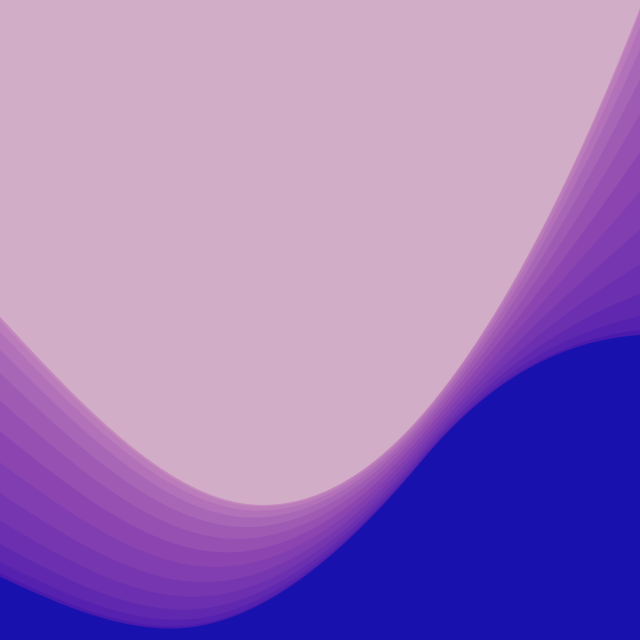
Reproduce this background procedurally as a three.js fragment shader.

```glsl
// Layered violet waves sweeping between a pale pink sky and a deep blue base.
varying vec2 vUv;

const float PI = 3.14159265;
const int BANDS = 13;
const float EDGE = 0.0012;

const vec3 PINK = vec3(0.82, 0.68, 0.78);
const vec3 ROSE = vec3(0.77, 0.53, 0.74);
const vec3 VIOLET = vec3(0.55, 0.27, 0.69);
const vec3 INDIGO = vec3(0.29, 0.10, 0.68);
const vec3 BLUE = vec3(0.10, 0.065, 0.68);

// Cubic between two knots, each given as (x, height, slope)
float hermite(float x, vec3 a, vec3 b) {
  float span = b.x - a.x;
  float u = (x - a.x) / span;
  float v = 1.0 - u;
  float rise = u * u * (3.0 - 2.0 * u);
  return mix(a.y, b.y, rise) + span * u * v * (a.z * v - b.z * u);
}

// Smooth curve through four knots
float curve(float x, vec3 a, vec3 b, vec3 c, vec3 d) {
  if (x < b.x) return hermite(x, a, b);
  if (x < c.x) return hermite(x, b, c);
  return hermite(x, c, d);
}

float upperWave(float x) {
  return curve(x, vec3(0.0, 0.505, -1.08), vec3(0.41, 0.211, 0.0),
               vec3(0.655, 0.347, 1.13), vec3(1.0, 0.987, 2.55));
}

float lowerWave(float x) {
  return curve(x, vec3(0.0, 0.099, -0.47), vec3(0.267, 0.018, 0.0),
               vec3(0.66, 0.281, 1.2), vec3(1.0, 0.4766, 0.07));
}

// Height of a wave blended between the two outer ones
float waveHeight(float x, float blend) {
  return mix(upperWave(x), lowerWave(x), blend);
}

// Soft coverage of the area below a wave
float belowWave(vec2 p, float blend) {
  float height = waveHeight(p.x, blend);
  float slope = (waveHeight(p.x + 0.002, blend) - height) / 0.002;
  float softness = EDGE * sqrt(1.0 + slope * slope);
  return smoothstep(-softness, softness, height - p.y);
}

vec3 bandColor(float t) {
  vec3 warm = mix(ROSE, VIOLET, clamp(2.0 * t, 0.0, 1.0));
  return mix(warm, INDIGO, clamp(2.0 * t - 1.0, 0.0, 1.0));
}

void main() {
  vec3 color = PINK;

  // Stack bands from top to bottom, crowded towards both outer waves
  for (int i = 0; i < BANDS; i++) {
    float k = float(i);
    float blend = 0.5 - 0.5 * cos(PI * k / float(BANDS));
    color = mix(color, bandColor(k / float(BANDS - 1)), belowWave(vUv, blend));
  }

  // Solid base below the lowest wave
  color = mix(color, BLUE, belowWave(vUv, 1.0));
  gl_FragColor = vec4(color, 1.0);
}
```
